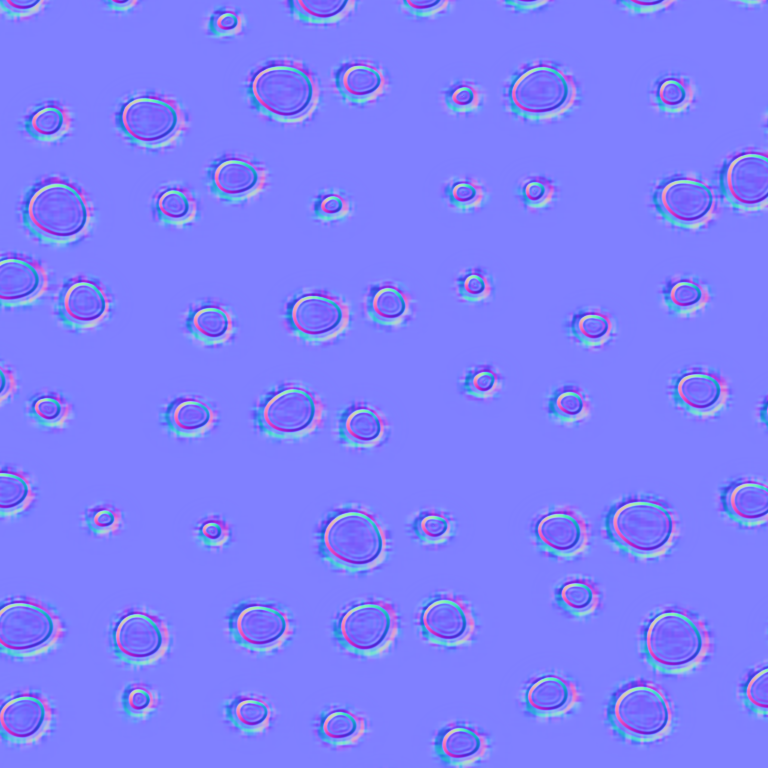
Reproduce this texture map procedurally as a WebGL 2 fragment shader.

```glsl
#version 300 es
precision highp float;

// Tangent-space normal map of a flat plate scattered with small rimmed pits.
// Rows of jittered cells each hold one pit; radial slopes of its bowl wall and
// outer rim are summed, roughened with streaky noise, and packed as a normal.

uniform vec2 u_resolution;
out vec4 outColor;

const float CELLS = 7.5;             // pits per canvas side
const float JITTER = 0.28;           // pit offset, in cells
const float RADIUS_MIN = 0.0155;     // rim radius, in canvas units
const float RADIUS_MAX = 0.0425;
const float WALL_INSET = 0.0068;     // distance from rim to bowl wall
const float WALL_WIDTH = 0.0023;
const float RIM_WIDTH = 0.0037;
const float WALL_SLOPE = 1.9;
const float RIM_SLOPE = 0.9;
const float RIPPLE_SLOPE = 0.3;      // thin creases beside the wall
const float RIPPLE_PERIOD = 0.0075;
const float FLATTEN = 0.87;          // height to width ratio of a pit
const vec2 FLOOR_SLOPE = vec2(0.06, -0.15);
const vec2 STREAK_SCALE = vec2(85.0, 250.0);
const float STREAK_SLOPE = 0.95;

float hash(vec2 p) {
    return fract(sin(dot(p, vec2(127.1, 311.7))) * 43758.5453);
}

vec2 hash2(vec2 p) {
    return vec2(hash(p), hash(p + 37.3));
}

float valueNoise(vec2 p) {
    vec2 cell = floor(p);
    vec2 f = fract(p);
    f = f * f * (3.0 - 2.0 * f);
    float low = mix(hash(cell), hash(cell + vec2(1.0, 0.0)), f.x);
    float high = mix(hash(cell + vec2(0.0, 1.0)), hash(cell + 1.0), f.x);
    return mix(low, high, f.y);
}

float bell(float d, float width) {
    return exp(-d * d / (width * width));
}

// Signed distance to a wobbly, slightly flattened oval.
float ovalDistance(vec2 p, float radius, float phase) {
    vec2 q = vec2(p.x, p.y / FLATTEN);
    float angle = atan(q.y, q.x);
    float wobble = 0.06 * cos(2.0 * angle + phase) + 0.035 * cos(3.0 * angle - 2.0 * phase);
    return length(q) - radius * (1.0 + wobble);
}

vec2 outward(vec2 p) {
    return p / max(length(p), 0.0001);
}

// Fine broken streaks: short dashes along both axes.
vec2 streaks(vec2 p) {
    float across = valueNoise(p * STREAK_SCALE.yx) - 0.5;
    float along = valueNoise(p * STREAK_SCALE + 19.0) - 0.5;
    return vec2(across, along) * STREAK_SLOPE;
}

// Height gradient of one pit centred on the origin.
vec2 pitSlope(vec2 p, vec2 id, vec2 grain) {
    float radius = mix(RADIUS_MIN, RADIUS_MAX, pow(hash(id + 5.1), 0.85));
    float phase = 6.2832 * hash(id + 11.7);
    vec2 rimShift = vec2((hash(id + 23.9) - 0.5) * 0.008, -0.0024);

    float wall = ovalDistance(p, radius - WALL_INSET, phase);
    float rim = ovalDistance(p - rimShift, radius, phase + 0.5);

    // Wall and rim vary in steepness around the pit.
    vec2 dir = outward(p);
    vec2 rimDir = outward(p - rimShift);
    float wallUneven = 0.85 + 0.35 * dot(dir, vec2(-0.6, 0.8));
    float rimUneven = 0.9 - 0.2 * rimDir.y;
    vec2 slope = dir * WALL_SLOPE * wallUneven * bell(wall, WALL_WIDTH);
    slope -= rimDir * RIM_SLOPE * rimUneven * bell(rim, RIM_WIDTH);

    // Creases fade away on both sides of the wall.
    float ripple = cos(6.2832 * wall / RIPPLE_PERIOD) * bell(wall, 0.011);
    slope += dir * RIPPLE_SLOPE * ripple;

    // Tilted floor with faint grain, and rough edges around the rim.
    float inside = 1.0 - smoothstep(-0.004, 0.001, wall);
    slope += inside * (FLOOR_SLOPE + grain * vec2(0.18, 0.35));
    slope += grain * bell(rim - 0.003, 0.0085);
    return slope;
}

// Sum over the pits near a point; each row is shifted by its own amount.
vec2 surfaceSlope(vec2 uv) {
    vec2 p = uv * CELLS;
    vec2 grain = streaks(uv);
    vec2 slope = vec2(0.0);
    for (int j = -1; j <= 1; j++) {
        float row = floor(p.y) + float(j);
        float shift = hash(vec2(row, 71.0));
        float column = floor(p.x - shift);
        for (int i = -1; i <= 1; i++) {
            vec2 id = vec2(column + float(i), row);
            vec2 centre = id + vec2(shift + 0.5, 0.5);
            centre += JITTER * (2.0 * hash2(id) - 1.0);
            slope += pitSlope((p - centre) / CELLS, id, grain);
        }
    }
    return slope;
}

void main() {
    vec2 uv = gl_FragCoord.xy / u_resolution;
    vec2 slope = surfaceSlope(uv);
    // Green points down the canvas.
    vec3 normal = normalize(vec3(-slope.x, slope.y, 1.0));
    outColor = vec4(normal * 0.5 + 0.5, 1.0);
}
```
